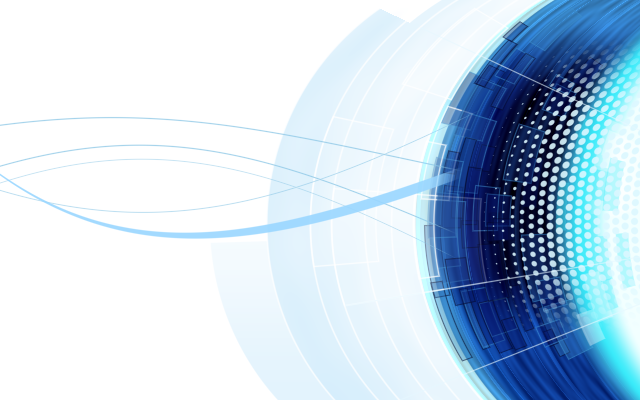
Write a WebGL 2 fragment shader that draws this background.

```glsl
#version 300 es
precision highp float;

uniform vec2 u_resolution;
out vec4 fragColor;

#define AXIS_Y 0.44
#define ARC_RADIUS 0.656
#define HUB_X 2.1
#define BAND_START 1.036
#define DOT_PITCH 0.0235
#define DARK_PANELS 44
#define GLOW_PANELS 18
#define STREAK_GAIN 0.28

const vec3 PALE = vec3(0.59, 0.87, 0.94);
const vec3 SKY = vec3(0.24, 0.56, 0.80);
const vec3 BLUE = vec3(0.05, 0.27, 0.62);
const vec3 NAVY = vec3(0.02, 0.08, 0.42);
const vec3 INK = vec3(0.01, 0.02, 0.15);
const vec3 CYAN = vec3(0.22, 0.92, 0.98);

float pixel, arcSlope, hubDistance;

vec4 hash4(float n) {
    return fract(sin(n * vec4(12.9898, 78.233, 39.425, 53.117) + 1.7) * 43758.55);
}

vec2 gradient(vec2 cell) {
    float angle = 6.2832 * hash4(dot(cell, vec2(1.0, 17.3))).x;
    return vec2(cos(angle), sin(angle));
}

float gradientNoise(vec2 p) {
    vec2 i = floor(p), f = fract(p);
    vec2 w = f * f * f * (f * (f * 6.0 - 15.0) + 10.0);
    vec2 x = vec2(1, 0), y = vec2(0, 1);
    float low = mix(dot(gradient(i), f), dot(gradient(i + x), f - x), w.x);
    float high = mix(dot(gradient(i + y), f - y), dot(gradient(i + 1.0), f - 1.0), w.x);
    return mix(low, high, w.y);
}

float cover(float d) { return 1.0 - smoothstep(-pixel, pixel, d); }

// Antialiased step across an arc
float past(float edge, float s) { return cover((edge - s) / arcSlope); }

// Signed distance to a panel bounded by two arcs and two spokes
float panel(vec2 q, vec2 lo, vec2 hi) {
    vec2 d = max(lo - q, q - hi) * vec2(1.0 / arcSlope, hubDistance);
    return max(d.x, d.y);
}

// Bowed strand: vertex, curvature, then skew and flattening
float strand(vec2 p, vec2 vertex, float bow, vec2 shape, float halfWidth) {
    float d = p.x - vertex.x;
    float y = vertex.y + bow * d * d / (1.0 + shape.x * d + shape.y * d * d);
    return cover(abs(p.y - y) - halfWidth);
}

// Pale nested rings with white outlines
vec3 paleRings(vec2 q, float y) {
    float low = 1.0 - smoothstep(0.0, 0.42, y);
    float outer = past(0.525, q.x) * cover((q.y + 0.03) * hubDistance);
    float start = mix(0.667, 0.79, step(0.468, q.y));
    float tint = outer * (0.04 + 0.07 * low);
    tint = mix(tint, mix(0.125, 0.05, smoothstep(0.68, 1.0, q.x)) + 0.03 * low, past(start, q.x));
    tint += 0.035 * gradientNoise(q * vec2(13.0, 5.0)) * past(0.667, q.x);
    vec3 col = 1.0 - max(tint, 0.0) * vec3(1.0, 0.42, 0.08);
    float rims[5] = float[5](0.667, 0.776, 0.829, 0.912, 0.979);
    for (int i = 0; i < 5; i++)
        col = mix(col, vec3(1), 0.75 * cover(abs(q.x - rims[i]) / arcSlope - 0.002));
    return col;
}

// Deep band fading through cyan into a white core
vec3 bandColor(vec2 q, float y) {
    float s = q.x;
    float depth = smoothstep(0.16, 0.36, y) * (1.0 - smoothstep(0.72, 0.95, y));
    vec3 col = mix(mix(PALE, vec3(1), 0.25), SKY, past(1.073, s));
    col = mix(col, BLUE, smoothstep(1.085, 1.13, s));
    col = mix(col, NAVY, smoothstep(1.12, 1.18, s) * mix(0.35, 1.0, depth));
    col = mix(col, INK, smoothstep(1.16, 1.25, s) * depth);
    col = mix(col, SKY, smoothstep(0.76, 1.0, y) * past(1.073, s) * 0.85);
    float streak = gradientNoise(vec2(s * 65.0, q.y * 4.0));
    float thread = 1.0 - smoothstep(0.02, 0.07, abs(gradientNoise(vec2(s * 40.0, 7.4))));
    col += (STREAK_GAIN * streak + 0.13 * thread) * vec3(0.25, 0.65, 1.0);
    for (int i = 0; i < DARK_PANELS; i++) {
        vec4 h = hash4(float(i) + 3.0);
        vec2 lo = vec2(1.05 + 0.28 * h.x, mix(-0.5, 0.6, h.y));
        float d = panel(q, lo, lo + vec2(0.02, 0.05) + vec2(0.06, 0.17) * h.zw);
        vec3 tint = mix(NAVY, SKY, step(0.72, h.w) * (1.0 - 0.6 * depth));
        col = mix(col, tint, 0.32 * cover(d));
        col = mix(col, mix(INK, SKY, step(0.6, h.z)), 0.6 * cover(abs(d) - 0.0012));
    }
    col = mix(col, mix(SKY, CYAN, 0.35), smoothstep(1.36, 1.42, s) * 0.8);
    col = mix(col, CYAN, smoothstep(1.40, 1.45, s));
    col = mix(col, vec3(0.95, 1.0, 1.0), smoothstep(1.44, 1.53, s));
    for (int i = 0; i < GLOW_PANELS; i++) {
        vec4 h = hash4(float(i) + 91.0);
        vec2 lo = vec2(1.38 + 0.17 * h.x, mix(-0.5, 0.5, h.y));
        float d = panel(q, lo, lo + vec2(0.02, 0.06) + vec2(0.04, 0.2) * h.zw);
        col = mix(col, mix(CYAN, vec3(1), step(0.5, h.z)), 0.35 * cover(d));
    }
    // Halftone dots growing toward the core
    vec2 grid = vec2(s, y) / DOT_PITCH;
    grid.y += 0.5 * mod(floor(grid.x), 2.0);
    float size = 0.0088 * smoothstep(1.17, 1.40, s);
    float dots = cover(length(fract(grid) - 0.5) * DOT_PITCH - size) * smoothstep(1.18, 1.24, s);
    dots *= smoothstep(0.15, 0.36, y) * (1.0 - smoothstep(0.72, 0.92, y));
    return mix(col, vec3(0.86, 0.97, 1.0), 0.9 * dots);
}

void main() {
    vec2 p = gl_FragCoord.xy / u_resolution.y;
    pixel = 0.8 / u_resolution.y;
    float dy = p.y - AXIS_Y;
    float chord = sqrt(max(ARC_RADIUS * ARC_RADIUS - dy * dy, 0.01));
    arcSlope = length(vec2(1.0, dy / chord));
    hubDistance = HUB_X - p.x;
    vec2 q = vec2(p.x - ARC_RADIUS + chord, dy / hubDistance);

    float band = past(BAND_START, q.x);
    vec3 col = mix(paleRings(q, p.y), bandColor(q, p.y), band);

    // White framed panels and long spokes
    vec4 frames[5] = vec4[5](vec4(0.776, -0.081, 0.94, 0.212), vec4(0.829, -0.165, 1.2, 0.07),
        vec4(0.905, 0.32, 1.05, 0.59), vec4(1.033, -0.13, 1.085, 0.2), vec4(1.05, 0.06, 1.12, 0.3));
    for (int i = 0; i < 5; i++) {
        float d = panel(q, frames[i].xy, frames[i].zw);
        col = mix(col, vec3(1), (0.15 * cover(d) + 0.7 * cover(abs(d) - 0.0017)) * (1.0 - 0.7 * past(1.09, q.x)));
    }
    float spokes = min(abs(q.y - 0.468), min(abs(q.y + 0.4), abs(q.y + 0.165))) * hubDistance;
    col = mix(col, vec3(0.9, 0.97, 1.0), 0.65 * cover(spokes - 0.0015) * past(0.83, q.x));
    col = mix(col, vec3(1), 0.9 * cover(abs(q.x - BAND_START) / arcSlope - 0.003));

    // Flowing strands
    float thin = strand(p, vec2(0.281, 0.706), -0.255, vec2(0.0, 0.6), 0.0013);
    thin = max(thin, strand(p, vec2(0.348, 0.637), -0.46, vec2(0.0, 0.49), 0.0013));
    thin = max(thin, 0.7 * strand(p, vec2(0.354, 0.602), -0.5, vec2(0.0, 0.4), 0.0009));
    thin = max(thin, 0.8 * strand(p, vec2(0.358, 0.469), 0.45, vec2(0.0, 0.35), 0.001));
    float thickness = mix(0.002, 0.0135, smoothstep(-0.1, 1.1, p.x));
    float ribbon = strand(p, vec2(0.475, 0.411), 0.53, vec2(0.6, 0.3), thickness);
    float fade = 1.0 - smoothstep(1.06, 1.15, q.x);
    col = mix(col, vec3(0.55, 0.78, 0.9), 0.85 * thin * fade);
    col = mix(col, vec3(0.60, 0.84, 1.0), 0.9 * ribbon * fade);
    fragColor = vec4(clamp(col, 0.0, 1.0), 1.0);
}
```
